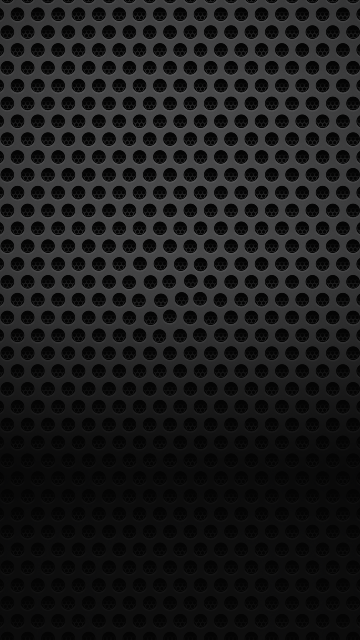
Give the GLSL for this texture, as a Shadertoy shader.

```glsl
// Dark perforated metal plate: staggered round holes over a fine honeycomb mesh, lit from above.
#define COLUMNS 17.7        // holes across the canvas
#define ROW_STEP 0.877      // row spacing, in column spacings
#define FIRST_HOLE vec2(0.86, 0.70)
#define HOLE_RADIUS 0.335
#define MESH_PITCH 0.20
#define MESH_WIDTH 0.13     // half width of the mesh wire, in mesh pitches
#define JITTER 0.16         // hole displacement at the worn spot
#define WORN_SPOT vec2(0.48, 0.84)
#define PLATE_LIGHT 0.285
#define PLATE_DARK 0.056
#define HOLE_COLOUR vec3(0.016)
#define TINT vec3(0.99, 0.995, 1.01)

float hash(vec2 p) {
    return fract(sin(dot(p, vec2(12.9898, 78.233))) * 43758.5453);
}

// Distance to the border of a hexagonal cell of unit pitch
float hexEdge(vec2 p) {
    vec2 s = vec2(1.0, 1.732);
    vec2 a = mod(p, s) - 0.5 * s;
    vec2 b = mod(p - 0.5 * s, s) - 0.5 * s;
    vec2 c = abs(dot(a, a) < dot(b, b) ? a : b);
    return 0.5 - max(c.x, dot(c, vec2(0.5, 0.866)));
}

// Brightness of the plate; uv.y runs downwards
float plateLight(vec2 uv) {
    float side = 2.0 * uv.x - 1.0;
    float light = mix(PLATE_LIGHT, PLATE_DARK, smoothstep(0.36, 0.74, uv.y));
    light *= mix(0.88, 1.0, smoothstep(0.0, 0.15, uv.y));
    light *= 1.0 - 0.2 * side * side;
    float band = (uv.y - 0.75) / 0.06;
    return light - 0.012 * exp(-band * band);
}

void mainImage(out vec4 fragColor, in vec2 fragCoord) {
    vec2 uv = fragCoord / iResolution.xy;
    uv.y = 1.0 - uv.y;
    vec2 p = vec2(uv.x, uv.y * iResolution.y / iResolution.x);
    float pixel = COLUMNS / iResolution.x;

    // Staggered lattice, measured in column spacings
    vec2 q = p * COLUMNS - FIRST_HOLE;
    float row = floor(q.y / ROW_STEP + 0.5);
    float stagger = 0.5 * mod(row, 2.0);
    float column = floor(q.x - stagger + 0.5);
    vec2 id = vec2(column, row);
    vec2 center = vec2(column + stagger, row * ROW_STEP);

    // Holes near the worn spot are slightly out of place
    vec2 away = (center + FIRST_HOLE) / COLUMNS - WORN_SPOT;
    float wear = JITTER * exp(-dot(away, away) / 0.016);
    center += wear * (vec2(hash(id), hash(id + 41.0)) - 0.5);
    vec2 local = q - center;
    float edge = length(local) - HOLE_RADIUS;

    // Plate with a faint grain and a bright lower lip on every hole
    float light = plateLight(uv);
    float grain = hash(floor(p * 300.0)) - 0.5;
    float lip = smoothstep(0.09, 0.0, abs(edge - 0.02))
              * smoothstep(0.08, 0.32, local.y);
    vec3 plate = TINT * (light * (1.0 + 0.03 * grain) + lip * (0.015 + 0.16 * light));

    // Mesh inside the hole, shadowed by the upper rim
    float meshPixel = pixel / MESH_PITCH;
    float wire = 1.0 - smoothstep(-0.5, 0.5, (hexEdge(local / MESH_PITCH) - MESH_WIDTH) / meshPixel);
    float lit = smoothstep(-0.22, 0.16, local.y) * smoothstep(0.0, 0.06, -edge);
    float strength = 0.8 + 0.4 * hash(id + 7.0);
    vec3 hole = HOLE_COLOUR + TINT * wire * lit * strength * (0.012 + 0.38 * light);

    float cover = smoothstep(-0.5, 0.5, edge / pixel);
    fragColor = vec4(mix(hole, plate, cover), 1.0);
}
```
